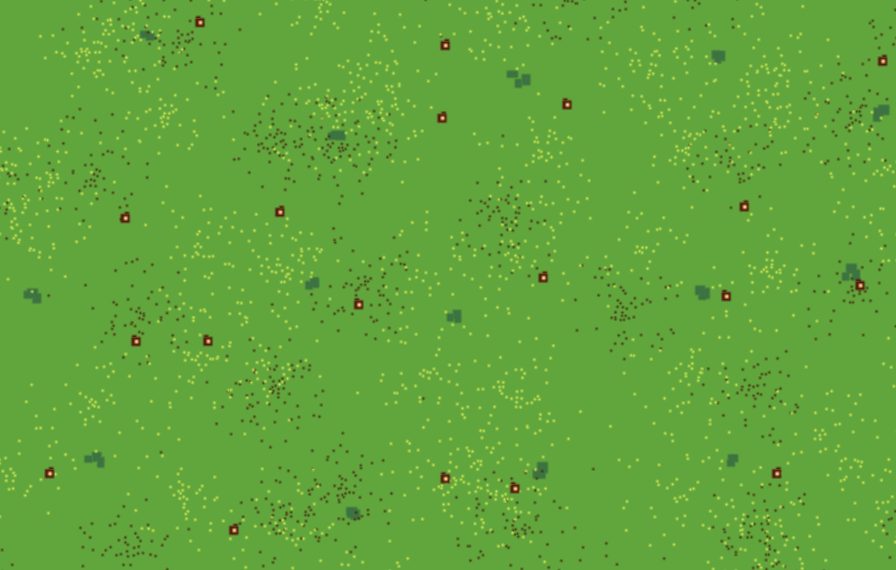
Give the GLSL for this texture, as a WebGL 2 fragment shader.

```glsl
#version 300 es
precision highp float;

#define DOT_PITCH 0.0076
#define DOT_HALF 0.0019
#define EDGE_SOFTNESS 0.0045
#define YELLOW_SPACING 0.21
#define YELLOW_RADIUS 0.12
#define YELLOW_COUNT 54.0
#define DARK_SPACING 0.285
#define DARK_RADIUS 0.105
#define DARK_COUNT 58.0
#define HUT_SPACING 0.285
#define BUSH_SPACING 0.335

uniform vec2 u_resolution;
out vec4 fragColor;

const vec3 GRASS = vec3(0.38, 0.65, 0.24);
const vec3 YELLOW = vec3(0.88, 0.95, 0.33);
const vec3 BROWN = vec3(0.26, 0.15, 0.04);
const vec3 HUT_WALL = vec3(0.33, 0.10, 0.05);
const vec3 HUT_WINDOW = vec3(1.0, 0.84, 0.52);
const vec3 BUSH = vec3(0.24, 0.45, 0.25);

float edgeWidth;

// Two random values per cell and layer
vec2 hash2(vec2 cell, float seed) {
    vec3 h = fract(vec3(cell.xyx + seed * 17.3) * vec3(0.1031, 0.1030, 0.0973));
    h += dot(h, h.yzx + 33.33);
    return fract((h.xx + h.yz) * h.zy);
}

// Soft coverage of an axis-aligned box
float box(vec2 p, vec2 halfSize) {
    vec2 c = clamp((halfSize - abs(p)) / edgeWidth + 0.5, 0.0, 1.0);
    return c.x * c.y;
}

// Chance of a dot: each cluster thins out as one over the distance
float clusterDensity(vec2 p, float spacing, float radius, float count, float seed) {
    vec2 home = floor(p / spacing);
    float density = 0.0;
    for (int y = -1; y <= 1; y++) {
        for (int x = -1; x <= 1; x++) {
            vec2 cell = home + vec2(x, y);
            vec2 centre = (cell + 0.1 + 0.8 * hash2(cell, seed)) * spacing;
            float d = max(length(p - centre), 0.004);
            float fade = 1.0 - smoothstep(0.8 * radius, 1.15 * radius, d);
            density += fade * count * DOT_PITCH * DOT_PITCH / (6.2832 * radius * d);
        }
    }
    return min(density, 0.7);
}

// Small square dots, jittered around the four nearest lattice points
float dots(vec2 p, float spacing, float radius, float count, float seed) {
    float cover = 0.0;
    float firstRow = floor(p.y / DOT_PITCH - 0.5);
    for (int y = 0; y < 2; y++) {
        float row = firstRow + float(y);
        float shift = hash2(vec2(row, 3.0), seed).x;
        float firstColumn = floor(p.x / DOT_PITCH + shift - 0.5);
        for (int x = 0; x < 2; x++) {
            vec2 cell = vec2(firstColumn + float(x), row);
            vec2 centre = (cell + 0.5 - vec2(shift, 0.0)) * DOT_PITCH;
            float chance = clusterDensity(centre, spacing, radius, count, seed + 1.0);
            vec2 jitter = (hash2(cell, seed + 2.0) - 0.5) * 0.85 * DOT_PITCH;
            float present = step(hash2(cell, seed + 3.0).x, chance);
            cover = max(cover, present * box(p - centre - jitter, vec2(DOT_HALF)));
        }
    }
    return cover;
}

// Offset from the one object placed in each large cell
vec2 scatter(vec2 p, float spacing, float seed, out vec2 cell) {
    cell = floor(p / spacing);
    return p - (cell + 0.12 + 0.76 * hash2(cell, seed)) * spacing;
}

// Clump of three overlapping blocks
float bush(vec2 p, vec2 cell) {
    float cover = 0.0;
    for (int i = 0; i < 3; i++) {
        vec2 r = hash2(cell, 40.0 + float(i));
        vec2 offset = (r - 0.5) * vec2(0.027, 0.018);
        vec2 halfSize = 0.0062 + 0.004 * r.yx;
        cover = max(cover, box(p - offset, halfSize));
    }
    return cover;
}

void main() {
    float pixelSize = 1.0 / u_resolution.y;
    edgeWidth = max(pixelSize, EDGE_SOFTNESS);
    vec2 p = gl_FragCoord.xy * pixelSize;
    vec3 color = GRASS;
    vec2 cell;

    // Bushes
    vec2 q = scatter(p, BUSH_SPACING, 5.0, cell);
    color = mix(color, BUSH, bush(q, cell));

    // Flower and earth specks
    color = mix(color, BROWN, dots(p, DARK_SPACING, DARK_RADIUS, DARK_COUNT, 11.0));
    color = mix(color, YELLOW, dots(p, YELLOW_SPACING, YELLOW_RADIUS, YELLOW_COUNT, 23.0));

    // Huts: wall, chimney and lit window
    q = scatter(p, HUT_SPACING, 31.0, cell);
    float side = hash2(cell, 32.0).x < 0.5 ? -1.0 : 1.0;
    float wall = box(q, vec2(0.0080, 0.0078));
    wall = max(wall, box(q - vec2(side * 0.003, 0.0090), vec2(0.0042, 0.0024)));
    color = mix(color, HUT_WALL, wall);
    color = mix(color, HUT_WINDOW, box(q - vec2(0.001, 0.0), vec2(0.0031)));

    fragColor = vec4(color, 1.0);
}
```
